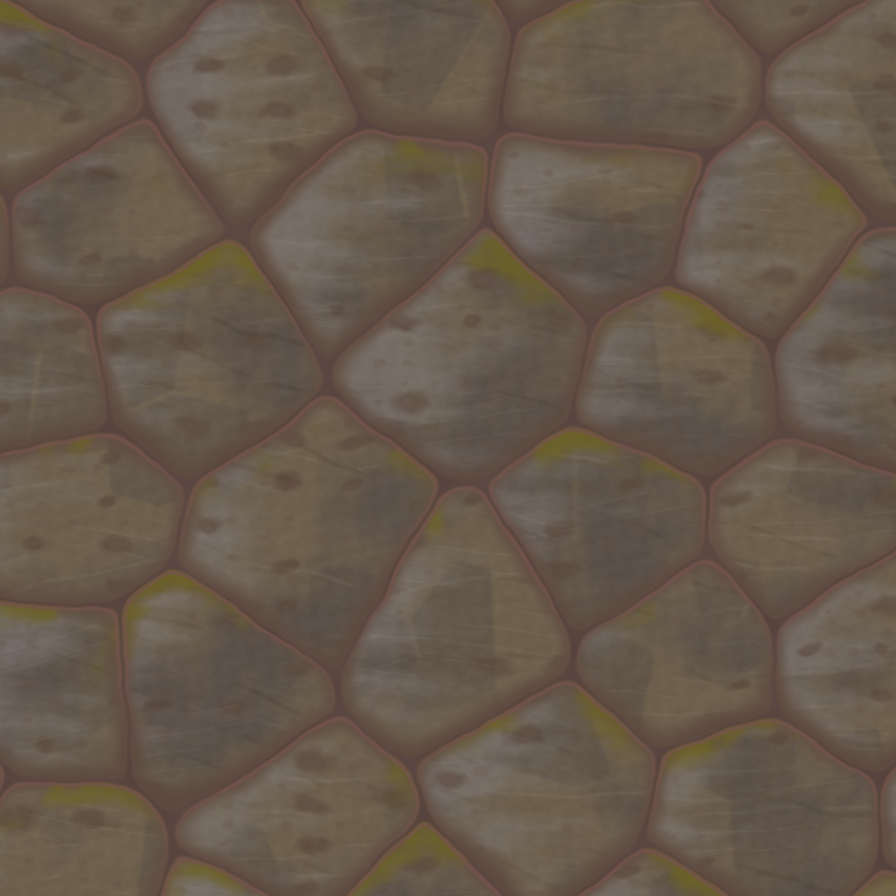
Reproduce this texture procedurally as a three.js fragment shader.

```glsl
// Weathered close-set stones in thin rusty mortar, with moss, pits and faint scratches.
#define STONE_GRID vec2(4.0, 6.0)
#define JITTER 0.54
#define ROUNDING 0.0065
#define OLIVE vec3(0.427, 0.375, 0.300)
#define SHADE vec3(0.360, 0.318, 0.285)
#define GREY vec3(0.475, 0.445, 0.430)
#define BROWN vec3(0.385, 0.308, 0.262)
#define MORTAR vec3(0.352, 0.272, 0.250)
#define RIM vec3(0.455, 0.325, 0.300)
#define MOSS vec3(0.430, 0.395, 0.130)

varying vec2 vUv;

struct Cell {
  vec2 offset; // from the cell's site to the point
  vec2 id;
  float edge;  // rounded distance to the border
};

vec2 hash2(vec2 p) {
  vec2 q = vec2(dot(p, vec2(127.1, 311.7)), dot(p, vec2(269.5, 183.3)));
  return fract(sin(q) * 43758.5);
}

// Layered sines, each octave turned and bent; about -1 to 1.
float waves(vec2 p) {
  float sum = 0.0;
  float amp = 0.5;
  for (int i = 0; i < 5; i++) {
    p = mat2(0.8, 0.6, -0.6, 0.8) * p * 1.8 + 2.3;
    sum += amp * sin(p.x + 1.4 * sin(p.y * 0.9));
    amp *= 0.6;
  }
  return sum;
}

vec2 cellId(vec2 p, vec2 grid, vec2 shift) {
  float row = floor(p.y * grid.y) + shift.y;
  return vec2(floor(p.x * grid.x - 0.5 * mod(row, 2.0)) + shift.x, row);
}

vec2 sitePos(vec2 id, vec2 grid) {
  vec2 stagger = vec2(0.5 * mod(id.y, 2.0), 0.0);
  return (id + stagger + 0.5 + JITTER * (hash2(id) - 0.5)) / grid;
}

// Staggered cellular noise; a soft minimum over the borders rounds corners.
Cell cellular(vec2 p, vec2 grid, float rounding) {
  Cell c;
  float nearest = 1e5;
  for (int j = -2; j <= 2; j++) for (int i = -2; i <= 2; i++) {
    vec2 id = cellId(p, grid, vec2(i, j));
    vec2 away = p - sitePos(id, grid);
    float d = dot(away, away);
    if (d < nearest) { nearest = d; c.offset = away; c.id = id; }
  }
  float sum = 0.0;
  for (int j = -2; j <= 2; j++) for (int i = -2; i <= 2; i++) {
    vec2 away = p - sitePos(cellId(p, grid, vec2(i, j)), grid);
    vec2 gap = c.offset - away;
    if (dot(gap, gap) > 1e-7)
      sum += exp(-dot(-0.5 * (c.offset + away), normalize(gap)) / rounding);
  }
  c.edge = -log(sum) * rounding;
  return c;
}

// Scattered flat soft ovals, one at most in each grid box.
float pits(vec2 p, vec2 grid) {
  vec2 q = p * grid + 0.10 * waves(p * 20.0);
  vec2 rnd = hash2(floor(q) + 7.0);
  vec2 local = fract(q) - mix(vec2(0.4), vec2(0.6), rnd.yx);
  local.y += 0.6 * local.x * (rnd.y - 0.6);
  float radius = mix(0.16, 0.36, rnd.y);
  return step(0.6, rnd.x) * (1.0 - smoothstep(radius * 0.4, radius, length(local)));
}

// Hairlines: broken, gently bent strokes at a slope.
float scratches(vec2 p, float slope, float density) {
  float phase = density * (p.y + slope * p.x) + 2.5 * waves(p * 4.0 + slope);
  float stroke = smoothstep(0.86, 1.0, sin(phase));
  return stroke * smoothstep(0.0, 0.6, waves(p * vec2(6.0, 25.0) + density));
}

void main() {
  vec2 p = vUv + 0.006 * vec2(waves(vUv * 9.0), waves(vUv.yx * 9.0 + 4.0));
  Cell stone = cellular(p, STONE_GRID, ROUNDING);
  vec2 rnd = hash2(stone.id + 31.0);
  vec2 facing = stone.offset / (length(stone.offset) + 0.01);
  vec2 q = vUv + rnd * 3.0; // each stone has its own surface
  float d = stone.edge;

  // Stone body: blotches, angular patches and streaky pale flanks
  float blotch = waves(q * 8.0);
  float streak = waves(q * vec2(9.0, 40.0));
  vec3 color = mix(OLIVE, SHADE, smoothstep(-0.3, 1.1, blotch + 1.0 * (rnd.x - 0.5)));
  Cell facet = cellular(q, vec2(11.0, 8.0), 0.002);
  float facetTone = step(0.72, hash2(facet.id + 5.0).x);
  color = mix(color, SHADE * 0.98, 0.5 * facetTone * smoothstep(0.0, 0.006, facet.edge));
  float pale = dot(facing, vec2(-0.75, 0.25)) * smoothstep(0.02, 0.10, length(stone.offset));
  pale = smoothstep(0.0, 1.0, pale + 0.35 * streak + 0.8 * (rnd.y - 0.42));
  color = mix(color, GREY, 0.7 * pale);

  // Pits, hairlines and fine grain
  color = mix(color, BROWN * 0.92, 0.6 * pits(q, vec2(12.0, 21.0)));
  color = mix(color, BROWN, 0.25 * pits(q + 0.37, vec2(31.0, 47.0)));
  float tilt = 0.5 * (rnd.x - 0.5);
  color += 0.022 * scratches(q, tilt, 170.0) + 0.016 * scratches(q + 1.7, -tilt, 290.0);
  color -= 0.020 * scratches(q + 4.1, tilt + 0.2, 130.0);
  color += 0.007 * streak + 0.011 * waves(q * 130.0);

  // Brown worn border, wider along the lower side
  float under = smoothstep(0.0, 0.9, -facing.y);
  float worn = smoothstep(0.0, mix(0.020, 0.032, under), d + 0.005 * blotch);
  color = mix(mix(BROWN, BROWN * 0.94, under), color, worn);

  // Moss hangs in patches from the upper edges
  float moss = smoothstep(0.1, 0.8, facing.y) * (1.0 - smoothstep(0.005, 0.040, d + 0.014 * streak));
  moss *= smoothstep(-0.1, 0.7, waves(q * 11.0 + 8.0) + 0.9 * (rnd.x - 0.45));
  color = mix(color, MOSS, 0.75 * moss);

  // Thin mortar joint, then a pink rim that is brightest on top
  color = mix(MORTAR + 0.012 * waves(vUv * 16.0), color, smoothstep(-0.001, 0.0045, d));
  float rim = smoothstep(0.0005, 0.0035, d) * (1.0 - smoothstep(0.004, 0.0075, d));
  color = mix(color, RIM, rim * mix(0.08, 0.8, smoothstep(-0.3, 0.6, facing.y)));

  gl_FragColor = vec4(color, 1.0);
}
```
